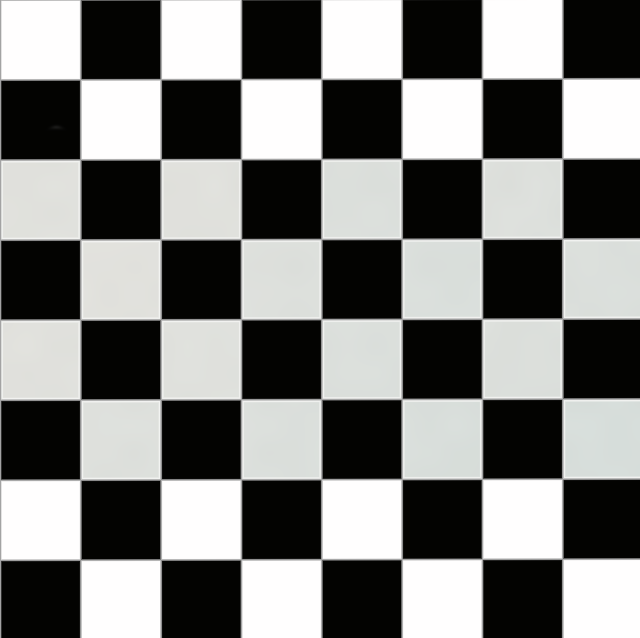
Write a WebGL 1 fragment shader that draws this pattern.

```glsl
precision highp float;
// Checkerboard of glazed tiles: white outer bands, shaded grey middle band, thin pale joints.

uniform vec2 u_resolution;

const vec2 TILES = vec2(7.967, 7.97);     // tiles across and down, last ones slightly cropped
const float LEFT_SHIFT = 0.006;           // horizontal start, in tiles
const float TILT = 0.016;                 // rise of the rows over the full width, in tiles
const float JOINT_HALF = 0.010;           // half the joint width, in tiles
const float RIM_WIDTH = 0.030;            // pale rim of the grey tiles, in tiles
const float SOFTNESS = 0.010;             // blur of tile edges, in tiles
const float BAND_CENTER = 3.5;            // middle row of the grey band
const float BAND_HALF = 2.0;              // half the rows in the grey band
const float SCUFF_CHANCE = 0.2;           // share of upper black tiles with a scuff
const float SCUFF_LIGHT = 0.09;

const vec3 BLACK = vec3(0.010, 0.010, 0.004);
const vec3 WHITE = vec3(1.000, 0.995, 0.995);
const vec3 GREY_WARM = vec3(0.888, 0.884, 0.866);
const vec3 GREY_COOL = vec3(0.842, 0.868, 0.856);
const vec3 RIM = vec3(0.950, 0.952, 0.945);
const vec3 JOINT = vec3(0.640);

float hash(vec2 p) {
  vec3 q = fract(vec3(p.xyx) * 0.1031);
  q += dot(q, q.yzx + 33.33);
  return fract((q.x + q.y) * q.z);
}

float valueNoise(vec2 p) {
  vec2 i = floor(p);
  vec2 f = fract(p);
  f = f * f * (3.0 - 2.0 * f);
  float low = mix(hash(i), hash(i + vec2(1.0, 0.0)), f.x);
  float high = mix(hash(i + vec2(0.0, 1.0)), hash(i + vec2(1.0, 1.0)), f.x);
  return mix(low, high, f.y);
}

// Warm at the upper left, cooler to the lower right, with a little drift per tile.
vec3 greyGlaze(vec2 uv, vec2 tile, vec2 cells) {
  float coolness = 0.65 * uv.x + 0.35 * uv.y;
  coolness += 0.35 * (hash(tile + 7.0) - 0.5);
  vec3 glaze = mix(GREY_WARM, GREY_COOL, clamp(coolness, 0.0, 1.0));
  return glaze + 0.012 * (valueNoise(cells * 3.0 + 20.0) - 0.5);
}

// Small faint smear on some black tiles of the upper rows.
float scuff(vec2 tile, vec2 local) {
  float present = step(hash(tile + 31.0), SCUFF_CHANCE) * step(tile.y, 1.5);
  vec2 center = 0.25 + 0.5 * vec2(hash(tile + 11.0), hash(tile + 19.0));
  vec2 d = (local - center) / vec2(0.10, 0.035);
  d.y -= 0.5 * d.x * d.x;
  return present * exp(-2.0 * dot(d, d));
}

void main() {
  vec2 uv = gl_FragCoord.xy / u_resolution;
  uv.y = 1.0 - uv.y;

  // Tile grid, rows counted from the top
  vec2 cells = uv * TILES;
  cells += vec2(-LEFT_SHIFT, TILT * uv.x);
  vec2 tile = floor(cells);
  vec2 local = cells - tile;
  vec2 toEdge = min(local, 1.0 - local);
  float edge = min(toEdge.x, toEdge.y);

  float pixel = max(TILES.x / u_resolution.x, TILES.y / u_resolution.y);
  float blur = max(SOFTNESS, 0.7 * pixel);

  // Glaze of each kind of tile
  float isLight = 1.0 - mod(tile.x + tile.y, 2.0);
  float isGrey = step(abs(tile.y - BAND_CENTER), BAND_HALF);
  float rim = 1.0 - smoothstep(RIM_WIDTH - blur, RIM_WIDTH + blur, edge);
  vec3 grey = mix(greyGlaze(uv, tile, cells), RIM, rim);
  vec3 light = mix(WHITE, grey, isGrey);
  vec3 dark = BLACK + SCUFF_LIGHT * scuff(tile, local);
  vec3 color = mix(dark, light, isLight);

  // Joints between the tiles
  float joint = 1.0 - smoothstep(JOINT_HALF - blur, JOINT_HALF + blur, edge);
  color = mix(color, JOINT, joint);

  gl_FragColor = vec4(color, 1.0);
}
```
